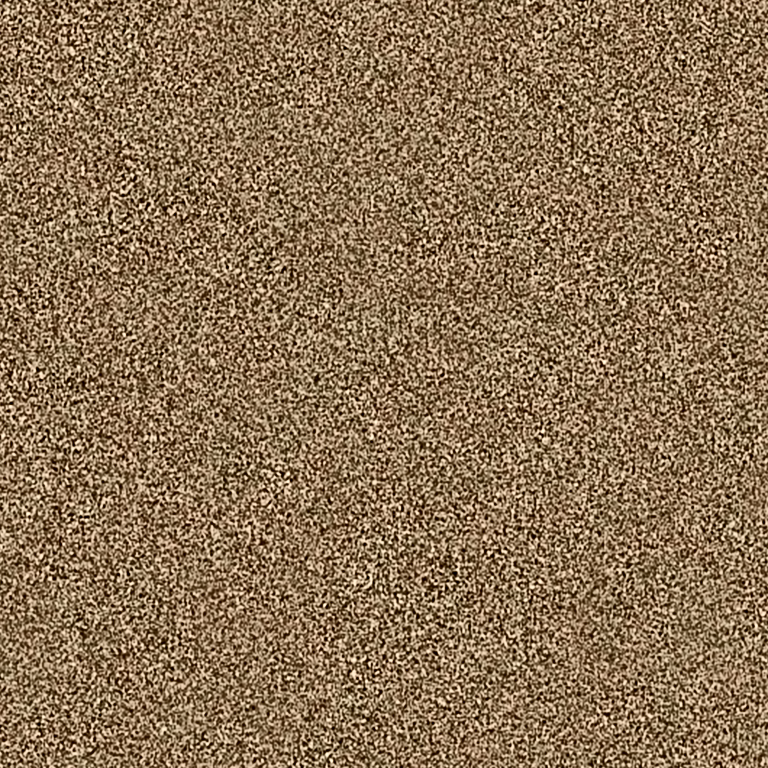
Give the GLSL for this texture, as a WebGL 1 fragment shader.

```glsl
precision highp float;

uniform vec2 u_resolution;

float hash(vec2 p) {
  vec3 q = fract(vec3(p.xyx) * 0.1031);
  q += dot(q, q.yzx + 33.33);
  return fract((q.x + q.y) * q.z);
}

float valueNoise(vec2 p) {
  vec2 cell = floor(p);
  vec2 f = fract(p);
  f = f * f * (3.0 - 2.0 * f);
  return mix(
    mix(hash(cell), hash(cell + vec2(1.0, 0.0)), f.x),
    mix(hash(cell + vec2(0.0, 1.0)), hash(cell + vec2(1.0, 1.0)), f.x),
    f.y);
}

// Random grid filtered by a sharpening kernel, scaled to unit variance
float grain(vec2 p) {
  vec2 cell = floor(p);
  float total = 0.0;
  float power = 0.0;
  for (int j = -3; j <= 3; j++) {
    for (int i = -3; i <= 3; i++) {
      vec2 site = cell + vec2(float(i), float(j));
      vec2 d = site + 0.5 - p;
      float d2 = dot(d, d);
      float weight = exp(-d2) - 0.23 * exp(-d2 / 3.0);
      total += weight * (hash(site + 11.0) - 0.5);
      power += weight * weight;
    }
  }
  return total * sqrt(12.0 / power);
}

void main() {
  vec2 uv = gl_FragCoord.xy / u_resolution;

  // Fine light and dark grains, a little taller than wide, with limited extremes
  float speckle = grain(uv * vec2(530.0, 480.0));
  speckle *= 1.12 * inversesqrt(1.0 + 0.15 * speckle * speckle);

  // Soft patches where the grain is stronger or weaker
  float patches = 0.4 * valueNoise(uv * 9.0 + 3.7) + 0.6 * valueNoise(uv * 37.0 + 57.0);
  float contrast = mix(0.18, 0.28, patches);

  // Faint reddish drift
  float tint = valueNoise(uv * 24.0 + 91.0) + valueNoise(uv * 75.0 + 140.0) - 1.0;

  vec3 sand = vec3(0.55, 0.45, 0.33);
  vec3 color = sand + speckle * contrast + tint * vec3(0.014, -0.01, -0.004);
  gl_FragColor = vec4(clamp(color, 0.0, 1.0), 1.0);
}
```
